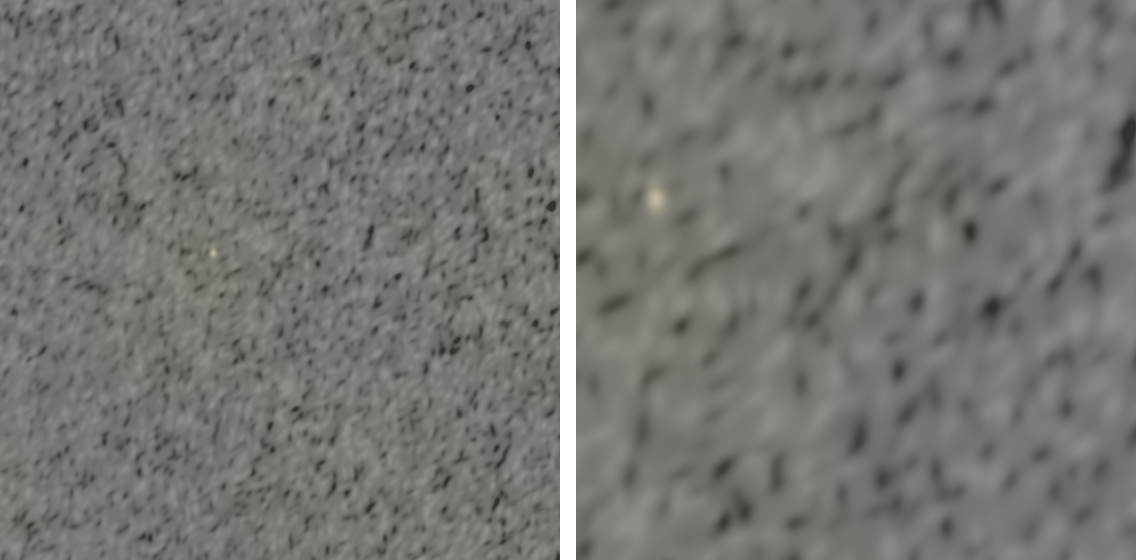
Left, the full canvas; right, a detail of the centre.
Reproduce this texture procedurally as a Shadertoy shader.

```glsl
#define GRAIN_CELLS 76.0
#define CLOUD_CELLS 27.0
#define CLOUD_SHARE 0.28
#define LEAN 1.05
#define LEAN_SPREAD 1.3
#define GRAIN_SHAPE vec2(1.9, 6.2)
#define STONE vec3(0.457, 0.462, 0.444)
#define WARM vec3(0.012, -0.002, -0.012)
#define GLINT_COLOR vec3(0.80, 0.77, 0.66)
#define GLINT_POS vec2(0.381, 0.548)

vec3 hash3(vec2 cell) {
    vec3 p = fract(cell.xyx * vec3(0.1031, 0.1030, 0.0973));
    p += dot(p, p.yxz + 33.33);
    return fract((p.xxy + p.yzz) * p.zyx);
}

// Sum of soft leaning ellipses, one per cell, light or dark; unit deviation
float grainField(vec2 p) {
    vec2 home = floor(p);
    float sum = 0.0;
    for (int y = -2; y <= 2; y++) {
        for (int x = -2; x <= 2; x++) {
            vec2 cell = home + vec2(x, y);
            vec3 place = hash3(cell + 17.0);
            vec3 look = hash3(cell + 271.0);
            float angle = LEAN + LEAN_SPREAD * (look.x - 0.5);
            vec2 along = vec2(cos(angle), sin(angle));
            vec2 d = p - cell - place.xy;
            vec2 q = vec2(dot(d, along), dot(d, vec2(-along.y, along.x)));
            sum += (2.0 * look.y - 1.0) * exp(-dot(q * q, GRAIN_SHAPE));
        }
    }
    return sum * 2.55;
}

// Slow layered sines, roughly -1 to 1
float drift(vec2 p) {
    return 0.5 * sin(5.1 * p.x + 2.3 * sin(4.3 * p.y + 0.6))
         + 0.3 * sin(9.7 * p.y - 6.1 * p.x + 1.7)
         + 0.2 * sin(17.0 * p.x + 13.0 * p.y);
}

void mainImage(out vec4 fragColor, in vec2 fragCoord) {
    vec2 uv = fragCoord / iResolution.y;

    // Grain, stronger towards the upper right
    float grain = grainField(uv * GRAIN_CELLS);
    float cloud = grainField(uv * CLOUD_CELLS + 50.0);
    float contrast = 0.84 + 0.25 * uv.x + 0.08 * uv.y + 0.09 * drift(uv + 3.0);
    float z = clamp((grain + CLOUD_SHARE * cloud) * contrast, -3.4, 3.2);

    // Dark pits reach further than light grains
    float tone = z * (0.042 + z * (-0.007 + 0.001 * z));
    tone += 0.006 * drift(uv * 1.3);

    // Faint warm and cool patches
    float glow = exp(-60.0 * dot(uv - GLINT_POS, uv - GLINT_POS));
    float warmth = 0.5 * drift(uv * 1.7 + 0.8) + 0.4 * (uv.x - uv.y) + glow;
    vec3 color = STONE + tone + WARM * warmth;

    // Single pale glint
    vec2 g = (uv - GLINT_POS) * vec2(165.0, 125.0);
    color = mix(color, GLINT_COLOR, 0.85 * exp(-dot(g, g)));

    fragColor = vec4(color, 1.0);
}
```
